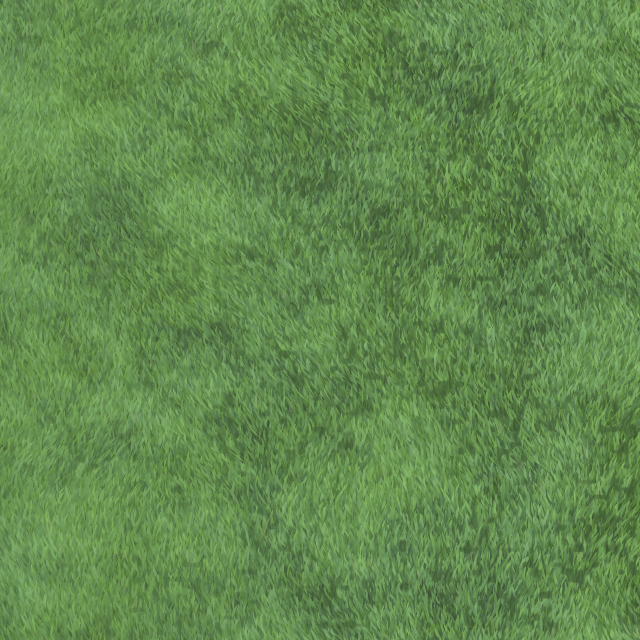
A WebGL 1 fragment shader for this texture:

```glsl
precision highp float;
uniform vec2 u_resolution;

const vec3 SHADE = vec3(0.255, 0.360, 0.210);
const vec3 LEAF = vec3(0.380, 0.550, 0.290);
const vec3 SUNLIT = vec3(0.490, 0.675, 0.390);
const vec3 WARM_SHIFT = vec3(0.012, 0.016, -0.035);
const vec3 COOL_SHIFT = vec3(-0.002, -0.012, 0.045);
const vec3 STRAW = vec3(0.60, 0.64, 0.48);
const vec2 CELL = vec2(0.0085, 0.0165);
const int LAYERS = 7;

vec3 hash3(vec2 p) {
  vec3 q = fract(p.xyx * vec3(0.1031, 0.1030, 0.0973));
  q += dot(q, q.yxz + 33.33);
  return fract((q.xxy + q.yzz) * q.zyx);
}

float noise(vec2 p) {
  vec2 i = floor(p), f = fract(p);
  f = f * f * (3.0 - 2.0 * f);
  float low = mix(hash3(i).x, hash3(i + vec2(1.0, 0.0)).x, f.x);
  float high = mix(hash3(i + vec2(0.0, 1.0)).x, hash3(i + 1.0).x, f.x);
  return mix(low, high, f.y);
}

float fbm(vec2 p) {
  float sum = 0.0, gain = 0.5;
  for (int i = 0; i < 4; i++) {
    sum += gain * noise(p);
    p = mat2(1.6, 1.2, -1.2, 1.6) * p + 7.3;
    gain *= 0.5;
  }
  return sum / 0.9375;
}

// Soft tapered blade, bent along its length
float blade(vec2 d, float angle, float bend, vec2 halfSize) {
  float c = cos(angle), s = sin(angle);
  d = vec2(c * d.x + s * d.y, c * d.y - s * d.x);
  float along = d.y / halfSize.y;
  float width = halfSize.x * (1.0 - along * along);
  float side = abs(d.x - bend * along * along);
  return 1.0 - smoothstep(-0.0009, 0.0010, side - width);
}

// Shade, leaf and sunlit green along one tone axis, tinted by hue
vec3 grassColor(float tone, float hue) {
  tone = clamp(tone, -0.15, 1.1);
  vec3 dark = mix(SHADE, LEAF, min(tone / 0.5, 1.0));
  vec3 color = mix(dark, SUNLIT, max((tone - 0.5) / 0.5, 0.0));
  return color + mix(WARM_SHIFT, COOL_SHIFT, clamp(hue, 0.0, 1.0));
}

// Paints one layer of scattered blades over the color
vec3 paintLayer(vec3 color, vec2 p, float layer, float lean, float tone, float hue, float contrast) {
  vec2 grid = p / CELL + layer * vec2(0.37, 0.61);
  vec2 home = floor(grid);
  for (int y = -1; y <= 1; y++) {
    for (int x = -1; x <= 1; x++) {
      vec2 id = home + vec2(float(x), float(y));
      vec3 place = hash3(id + layer * 57.0 + 200.0);
      vec3 look = hash3(id + layer * 91.0 + 511.0);
      vec2 d = (grid - id - 0.15 - 0.7 * place.xy) * CELL;
      float angle = lean + (place.z - 0.5) * 0.9;
      vec2 halfSize = vec2(mix(0.0012, 0.0021, look.y), mix(0.007, 0.0145, look.z));
      float cover = blade(d, angle, (look.x - 0.5) * 0.004, halfSize);
      float root = clamp(d.y / halfSize.y, -1.0, 1.0) * 0.10;
      float bladeTone = tone + (look.x - 0.5) * contrast + root;
      vec3 paint = grassColor(bladeTone, hue + (look.y - 0.5) * 1.1);
      paint = mix(paint, STRAW, step(0.995, look.z) * 0.5);
      color = mix(color, paint, cover * 0.85);
    }
  }
  return color;
}

void main() {
  vec2 p = gl_FragCoord.xy / u_resolution.y;
  vec2 ground = vec2(p.x, p.y + 0.15 * p.y * p.y);

  // Tufts stretched along bands falling to the right
  vec2 band = vec2(0.85 * p.x - 0.53 * p.y, 0.53 * p.x + 0.85 * p.y);
  float tufts = fbm(band * vec2(5.0, 10.0) + 3.0) - 0.5;
  float clumps = fbm(p * vec2(22.0, 27.0) + 31.0) - 0.5;
  float haze = 1.0 - smoothstep(0.0, 0.85, p.x + 0.25 * (noise(p * 3.0) - 0.5));
  float contrast = mix(0.95, 0.62, haze);

  float tone = 0.595 + 0.60 * tufts + 0.48 * clumps + 0.04 * haze;
  float hue = 0.45 + 0.9 * (fbm(p * 7.0 + 80.0) - 0.5);
  float lean = 0.10 + 1.0 * (noise(p * vec2(6.0, 7.0) + 12.0) - 0.5);

  vec3 color = grassColor(tone - 0.45, hue);
  for (int i = 0; i < LAYERS; i++) {
    float depth = float(i) / float(LAYERS - 1);
    color = paintLayer(color, ground, float(i), lean, tone + 0.22 * (depth - 0.75), hue, contrast);
  }

  // Small dark gaps between the tufts, deeper on the right
  float gaps = smoothstep(0.64, 0.86, noise(p * vec2(100.0, 85.0) + 9.0));
  gaps *= smoothstep(0.10, -0.10, tufts + 0.6 * clumps) * mix(0.65, 0.3, haze);
  color = mix(color, SHADE, gaps);

  // Fine grain and pale veil
  float grain = noise(ground * vec2(300.0, 150.0)) - 0.5;
  color *= 1.0 + 0.13 * grain;
  color = mix(color, vec3(0.43, 0.58, 0.36), 0.12 * haze);
  gl_FragColor = vec4(color, 1.0);
}
```
